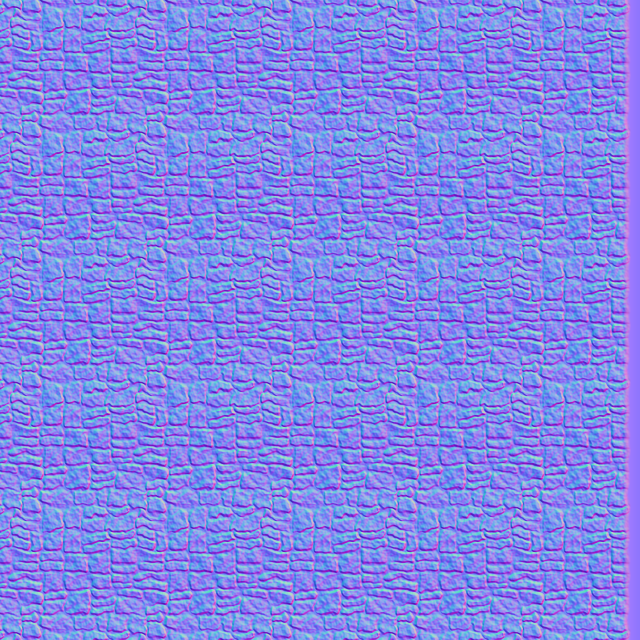
Write a WebGL 2 fragment shader that draws this texture map.

```glsl
#version 300 es
precision highp float;
// Tangent-space normal map of a rough stone wall, tiled, with a flat strip at the right.

#define TILE 0.1955        // side of one repeat, in canvas widths
#define TILE_BASE 0.040    // height of the first tile seam
#define BANDS 3.0          // staggered bands of stones per tile
#define JOINT 0.001        // half width of a joint, in tiles
#define BEVEL 0.017        // width of the rounded stone edge
#define DEPTH 0.0145       // height of the stones above the joints
#define TILT 0.06          // upward lean of each stone face
#define WARP 0.030         // waviness of the joints
#define ROUGH 0.0088       // chiselled surface relief
#define LEAN 0.065         // slow shading across the tile
#define SOFTEN 0.22        // rounding off of the steepest slopes
#define WALL_END 0.981     // where the wall meets the flat strip

uniform vec2 u_resolution;
out vec4 fragColor;

const float TAU = 6.28318;
const vec3 WALL_TINT = vec3(1.02, 1.0, 0.955);
const vec3 STRIP_NEAR = vec3(0.62, 0.48, 1.0);
const vec3 STRIP_FAR = vec3(0.56, 0.46, 0.99);
const vec3 FRINGE = vec3(0.90, 0.50, 0.85);

float hash(vec2 p) {
    vec3 a = fract(p.xyx * 0.1031);
    a += dot(a, a.yzx + 33.33);
    return fract((a.x + a.y) * a.z);
}

float cornerSlope(vec2 cell, vec2 offset, float period) {
    float angle = TAU * hash(mod(cell, period) + period);
    return dot(vec2(cos(angle), sin(angle)), offset);
}

// Gradient noise that repeats once per tile
float noise(vec2 q, float period) {
    vec2 p = q * period, i = floor(p), f = p - i;
    vec2 u = f * f * f * (f * (f * 6.0 - 15.0) + 10.0);
    vec2 e = vec2(1.0, 0.0);
    float low = mix(cornerSlope(i, f, period), cornerSlope(i + e, f - e, period), u.x);
    float high = mix(cornerSlope(i + e.yx, f - e.yx, period),
                     cornerSlope(i + 1.0, f - 1.0, period), u.x);
    return mix(low, high, u.y);
}

// 1 in the loose rubble courses, 0 in the squared ones
float rubble(float y) {
    return 0.5 + 0.5 * cos(TAU * (y - 0.86));
}

// Splits a band into stones; gives inner edge distance, offset from centre, seed
vec4 stoneAt(vec2 q) {
    float band = mod(floor(q.y * BANDS), BANDS);
    vec2 p = vec2(fract(q.x + hash(vec2(band, 5.0))), fract(q.y * BANDS) / BANDS);
    vec2 lo = vec2(0.0), hi = vec2(1.0, 1.0 / BANDS);
    float id = 1.0;
    for (int level = 0; level < 6; level++) {
        vec2 size = hi - lo, key = vec2(id, band * 11.0 + float(level));
        if (size.x * size.y < mix(0.022, 0.040, hash(key + 3.7))) break;
        vec2 cut = mix(lo, hi, mix(0.34, 0.66, hash(key)));
        bool splitX = size.x > size.y * mix(1.4, 2.3, hash(key + 9.1));
        bool upper = splitX ? p.x > cut.x : p.y > cut.y;
        vec2 axis = splitX ? vec2(1.0, 0.0) : vec2(0.0, 1.0);
        if (upper) lo = mix(lo, cut, axis);
        else hi = mix(hi, cut, axis);
        id = id * 2.0 + (upper ? 1.0 : 0.0);
    }
    vec2 c = p - 0.5 * (lo + hi);
    const float corner = 0.026;
    vec2 b = abs(c) - 0.5 * (hi - lo) + corner;
    float edge = corner - length(max(b, 0.0)) - min(max(b.x, b.y), 0.0);
    return vec4(edge, c, hash(vec2(id, band + 40.0)));
}

float wallHeight(vec2 q) {
    vec2 wave = 1.4 * vec2(noise(q, 4.0), noise(q + 0.37, 5.0))
              + 0.5 * vec2(noise(q + 0.61, 12.0), noise(q + 0.19, 14.0))
              + 0.22 * vec2(noise(q + 0.43, 27.0), noise(q + 0.77, 29.0));
    vec4 stone = stoneAt(q + WARP * wave * (0.9 + 0.8 * rubble(q.y)));
    float coarse = noise(q, 16.0);

    // Worn edges: gentler along the top, broken up by the coarse relief
    float bevel = BEVEL * (1.0 + 0.6 * smoothstep(0.0, 0.05, stone.z));
    float face = smoothstep(JOINT, JOINT + bevel, stone.x + 0.008 * coarse);
    float depth = DEPTH * mix(0.75, 1.25, stone.w) * (1.0 + 1.1 * noise(q + 0.29, 9.0));
    float sideTilt = 0.25 * (stone.w - 0.5);
    float relief = 1.1 * coarse + 0.85 * noise(q, 30.0) + 0.4 * noise(q, 50.0);
    return face * (depth - TILT * stone.z + sideTilt * stone.y)
         + ROUGH * relief * mix(0.7, 1.0, face);
}

vec3 wallColour(vec2 p) {
    vec2 q = (p - vec2(0.0, TILE_BASE)) / TILE;
    vec2 e = vec2(0.0042, 0.0);
    vec2 slope = vec2(wallHeight(q + e) - wallHeight(q - e),
                      wallHeight(q + e.yx) - wallHeight(q - e.yx)) / (2.0 * e.x);
    slope.y -= LEAN * (2.0 * rubble(q.y) - 0.3);
    slope.x -= 0.5 * LEAN * sin(TAU * q.x);
    slope /= 1.0 + SOFTEN * abs(slope) * vec2(2.5, 1.0);
    return WALL_TINT * (0.5 + 0.5 * normalize(vec3(-slope, 0.92)));
}

void main() {
    vec2 p = gl_FragCoord.xy / u_resolution;
    vec2 px = 1.0 / u_resolution;

    // Average four samples per pixel
    vec3 colour = vec3(0.0);
    for (int i = 0; i < 4; i++)
        colour += 0.25 * wallColour(p + px * (vec2(i & 1, i >> 1) - 0.5) * 0.5);

    // Pink falling edge, then the flat strip
    float edge = p.x - WALL_END - 0.004 * noise(p / TILE, 9.0);
    colour = mix(colour, FRINGE, 0.7 * smoothstep(-0.007, -0.001, edge));
    vec3 strip = mix(STRIP_NEAR, STRIP_FAR, smoothstep(WALL_END, 1.0, p.x));
    colour = mix(colour, strip, smoothstep(-px.x, px.x + 0.002, edge));
    fragColor = vec4(colour, 1.0);
}
```
